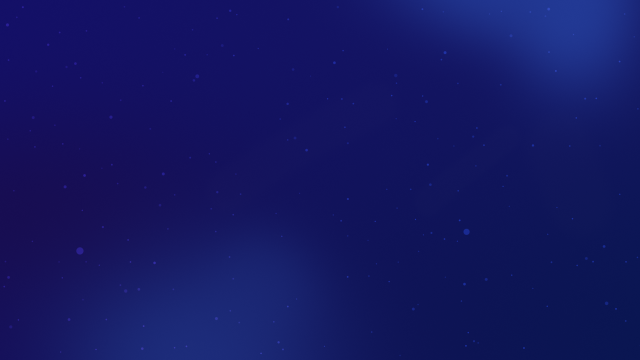
Give the GLSL for this background, as a Shadertoy shader.

```glsl
// A deep indigo night sky: a four-corner gradient, soft blue glows at the top
// right and bottom, faint folds of light, and scattered motes of dust.
// Glows are flat-topped ellipses; motes are jittered discs in hashed cells.

const vec3 TOP_LEFT     = vec3(0.076, 0.062, 0.405);
const vec3 TOP_RIGHT    = vec3(0.074, 0.086, 0.375);
const vec3 BOTTOM_LEFT  = vec3(0.080, 0.058, 0.350);
const vec3 BOTTOM_RIGHT = vec3(0.038, 0.086, 0.320);
const vec3 PLUM_SHADE   = vec3(0.098, 0.048, 0.295);
const vec3 UPPER_GLOW   = vec3(0.132, 0.222, 0.580);
const vec3 LOWER_GLOW   = vec3(0.112, 0.172, 0.480);
const vec3 VIOLET_MOTE  = vec3(0.190, 0.140, 0.660);
const vec3 BLUE_MOTE    = vec3(0.130, 0.230, 0.750);

vec3 hash3(vec2 cell, float seed) {
    vec3 q = fract(vec3(cell.xyx + seed) * vec3(0.1031, 0.1030, 0.0973));
    q += dot(q, q.yxz + 33.33);
    return fract((q.xxy + q.yzz) * q.zyx);
}

// Soft elliptical light, 1 at its centre; higher power gives a flatter top
float glow(vec2 p, vec2 centre, vec2 size, float power) {
    vec2 q = (p - centre) / size;
    return exp(-pow(dot(q, q) + 1e-5, power));
}

float screenBlend(float a, float b) {
    return 1.0 - (1.0 - a) * (1.0 - b);
}

float disc(vec2 p, vec2 centre, float radius, float edge) {
    return 1.0 - smoothstep(radius - edge, radius + edge, length(p - centre));
}

// Faint band of light along a segment
float fold(vec2 p, vec2 a, vec2 b, float width) {
    vec2 along = b - a;
    float t = clamp(dot(p - a, along) / dot(along, along), 0.0, 1.0);
    float d = length(p - a - along * t);
    return 1.0 - smoothstep(width * 0.5, width, d);
}

// One jittered disc in some of the cells of a grid
float motes(vec2 p, float cells, float radius, float density, float edge, float seed) {
    vec2 cell = floor(p * cells);
    vec3 rnd = hash3(cell, seed);
    vec3 look = hash3(cell, seed + 19.7);
    vec2 centre = (cell + 0.15 + 0.7 * rnd.xy) / cells;
    float size = radius * mix(0.7, 1.25, look.x);
    float present = step(rnd.z, density);
    return present * mix(0.4, 1.0, look.y) * disc(p, centre, size, edge);
}

vec3 backdrop(vec2 uv) {
    vec3 top = mix(TOP_LEFT, TOP_RIGHT, uv.x);
    vec3 bottom = mix(BOTTOM_LEFT, BOTTOM_RIGHT, uv.x);
    vec3 colour = mix(bottom, top, smoothstep(0.0, 1.0, uv.y));
    float shade = glow(uv, vec2(0.04, 0.40), vec2(0.30, 0.28), 1.0);
    return mix(colour, PLUM_SHADE, 0.65 * shade);
}

void mainImage(out vec4 fragColor, in vec2 fragCoord) {
    vec2 uv = fragCoord / iResolution.xy;
    vec2 p = vec2(uv.x * 16.0 / 9.0, uv.y);
    float edge = 0.7 / iResolution.y;

    vec3 colour = backdrop(uv);

    // Slow bends keep the glows and folds from looking geometric
    vec2 bent = p + 0.012 * vec2(sin(p.y * 9.0 + p.x * 3.0), sin(p.x * 8.0 - p.y * 4.0));

    // Folds
    float folds = fold(bent, vec2(0.63, 0.47), vec2(1.04, 0.70), 0.08)
                + fold(bent, vec2(1.20, 0.45), vec2(1.40, 0.62), 0.05)
                + fold(bent, vec2(1.54, 0.60), vec2(1.62, 0.42), 0.11);
    colour += folds * vec3(0.006, 0.006, 0.003);

    // Glows
    float upper = screenBlend(glow(bent, vec2(1.60, 0.99), vec2(0.20, 0.26), 1.25),
                              0.90 * glow(bent, vec2(1.36, 1.06), vec2(0.30, 0.17), 1.25));
    float lower = screenBlend(glow(bent, vec2(0.55, -0.03), vec2(0.38, 0.34), 1.25),
                              0.45 * glow(bent, vec2(0.72, 0.20), vec2(0.15, 0.14), 1.25));
    colour = mix(colour, UPPER_GLOW, upper);
    colour = mix(colour, LOWER_GLOW, lower);

    // Dust: three scattered sizes, rarer as they grow, then the two nearest motes
    float dust = 0.0;
    for (int layer = 0; layer < 3; layer++) {
        float depth = float(layer);
        dust = max(dust, motes(p, 16.0 - 4.0 * depth, 0.0019 + 0.0013 * depth,
                               0.36 - 0.13 * depth, edge, 7.0 + 31.0 * depth));
    }
    dust = max(dust, 0.8 * disc(p, vec2(0.222, 0.303), 0.0100, edge));
    dust = max(dust, 0.7 * disc(p, vec2(1.296, 0.356), 0.0085, edge));
    vec3 moteColour = mix(VIOLET_MOTE, BLUE_MOTE, smoothstep(0.1, 0.7, uv.x));
    moteColour += 0.12 * max(upper, lower);
    colour = mix(colour, moteColour, 0.8 * dust);

    // Fine dither hides banding
    colour += (hash3(fragCoord, 3.0).x - 0.5) / 255.0;
    fragColor = vec4(colour, 1.0);
}
```
